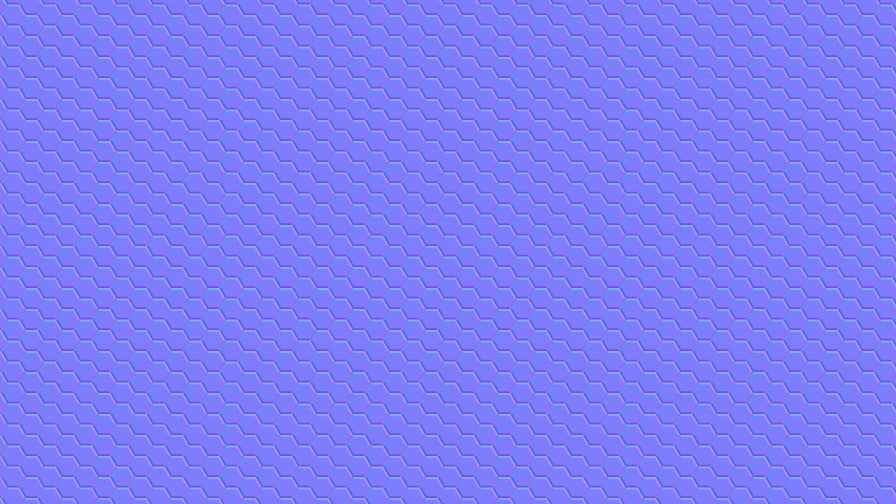
Reproduce this texture map procedurally as a Shadertoy shader.

```glsl
// Tangent-space normal map of a honeycomb of raised, flat-topped hexagons.
// Each cell finds its nearest centre, then tilts its normal outward along
// the closest side in a narrow bevel; sub-samples smooth the fine edges.

const float ROWS = 24.0;                  // cells down the canvas
const vec2 ORIGIN = vec2(1.5, 0.78);      // a cell centre, in cell heights
const vec2 PERIOD = vec2(1.7320508, 1.0); // lattice period, in cell heights
const float BEVEL = 0.088;                // bevel width from the cell border
const float SOFTNESS = 0.022;             // rounding of the inner bevel rim
const float TILT = 0.40;                  // sideways normal on the bevel
const float GRAIN = 0.012;                // faint horizontal brushing
const float GRAIN_LINES = 9.0;            // brushed lines per cell height
const vec3 FLAT_COLOUR = vec3(0.492, 0.492, 0.992);
const int SAMPLES = 4;                    // sub-samples along each axis

float hash(float n) {
    return fract(sin(n * 12.9898) * 43758.5453);
}

// Offset from the nearest centre of two interleaved rectangular lattices.
vec2 hexOffset(vec2 p) {
    vec2 a = mod(p + 0.5 * PERIOD, PERIOD) - 0.5 * PERIOD;
    vec2 b = mod(p, PERIOD) - 0.5 * PERIOD;
    return dot(a, a) < dot(b, b) ? a : b;
}

// Outward normal of the side that is closest to a point in the cell.
vec2 closestSide(vec2 p) {
    vec2 s = vec2(p.x < 0.0 ? -1.0 : 1.0, p.y < 0.0 ? -1.0 : 1.0);
    vec2 level = vec2(0.0, s.y);
    vec2 slanted = s * vec2(0.8660254, 0.5);
    return dot(p, level) > dot(p, slanted) ? level : slanted;
}

vec3 normalColour(vec2 p) {
    vec2 cell = hexOffset(p - ORIGIN);
    vec2 side = closestSide(cell);
    float rim = 0.5 - BEVEL;
    float slope = smoothstep(rim - SOFTNESS, rim + SOFTNESS, dot(cell, side));

    // Brushing shows only on the flat top of the cell.
    float grain = hash(floor(p.y * GRAIN_LINES)) - 0.5;
    vec2 tilt = side * TILT * slope;
    tilt.y += 2.0 * GRAIN * grain * (1.0 - slope);

    float height = sqrt(1.0 - dot(tilt, tilt));
    return FLAT_COLOUR + 0.5 * vec3(tilt, height - 1.0);
}

void mainImage(out vec4 fragColor, in vec2 fragCoord) {
    float scale = ROWS / iResolution.y;
    vec3 colour = vec3(0.0);
    for (int y = 0; y < SAMPLES; y++) {
        for (int x = 0; x < SAMPLES; x++) {
            vec2 jitter = (vec2(x, y) + 0.5) / float(SAMPLES) - 0.5;
            colour += normalColour((fragCoord + jitter) * scale);
        }
    }
    fragColor = vec4(colour / float(SAMPLES * SAMPLES), 1.0);
}
```
